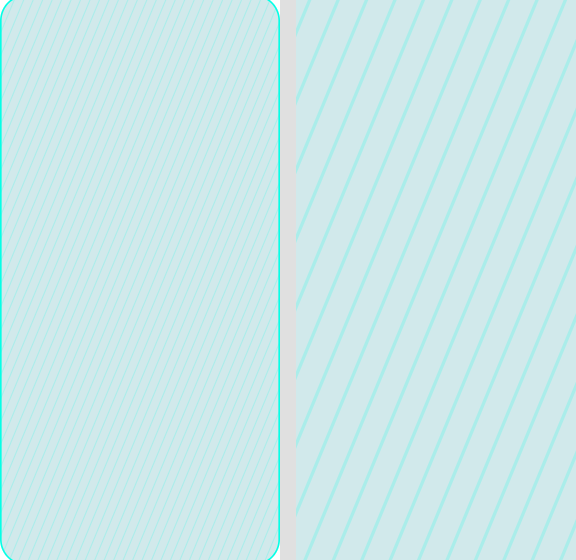
Left, the full canvas; right, a detail of the centre.
Give the GLSL for this pattern, as a WebGL 2 fragment shader.

```glsl
#version 300 es
precision highp float;
// Pale panel with fine slanted cyan stripes and a bright rounded side border.

uniform vec2 u_resolution;
out vec4 fragColor;

// Lengths are fractions of the canvas width.
const float STRIPE_PERIOD = 1.0 / 32.0;
const float STRIPE_WIDTH = 1.0 / 256.0;
const float STRIPE_TILT = radians(22.5);
const float STRIPE_OPACITY = 0.19;
const float BORDER_WIDTH = 1.5 / 256.0;
const float CORNER_RADIUS = 24.0 / 256.0;
const float OVERHANG = 5.0 / 256.0; // panel runs past the top and bottom

const vec3 PANEL = vec3(0.820, 0.913, 0.922);
const vec3 CYAN = vec3(0.02, 1.0, 0.90);
const vec3 OUTSIDE = vec3(1.0);

// Antialiased coverage of the region where the distance is negative.
float coverage(float dist, float pixel) {
    return clamp(0.5 - dist / pixel, 0.0, 1.0);
}

// Signed distance to a rounded box centred on the origin.
float roundedBox(vec2 p, vec2 halfSize, float radius) {
    vec2 q = abs(p) - halfSize + radius;
    return length(max(q, 0.0)) + min(max(q.x, q.y), 0.0) - radius;
}

// Signed distance to the nearest of a set of parallel stripes.
float stripes(vec2 p, float tilt, float period, float width) {
    float across = dot(p, vec2(cos(tilt), sin(tilt)));
    float offset = (fract(across / period) - 0.5) * period;
    return abs(offset) - 0.5 * width;
}

void main() {
    float pixel = 1.0 / u_resolution.x;
    vec2 canvas = vec2(1.0, u_resolution.y * pixel);
    vec2 p = gl_FragCoord.xy * pixel;

    // Stripes, measured from the top left corner
    vec2 fromTop = vec2(p.x, canvas.y - p.y);
    float stripeDist = stripes(fromTop, STRIPE_TILT, STRIPE_PERIOD, STRIPE_WIDTH);
    vec3 color = mix(PANEL, CYAN, STRIPE_OPACITY * coverage(stripeDist, pixel));

    // Border along the inside of the panel edge
    vec2 halfSize = 0.5 * canvas + vec2(0.0, OVERHANG);
    float panelDist = roundedBox(p - 0.5 * canvas, halfSize, CORNER_RADIUS);
    color = mix(CYAN, color, coverage(panelDist + BORDER_WIDTH, pixel));

    // Clipped corners
    color = mix(OUTSIDE, color, coverage(panelDist, pixel));
    fragColor = vec4(color, 1.0);
}
```
